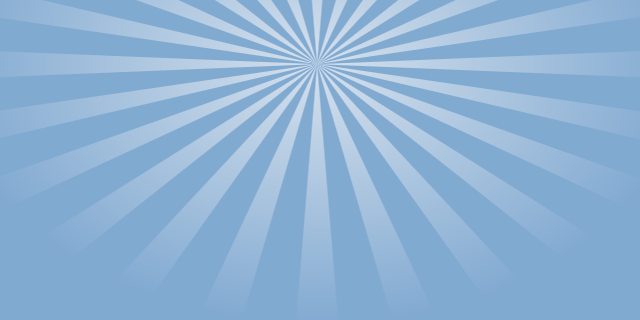
This background is drawn by a WebGL 2 fragment shader. Its source:

```glsl
#version 300 es
precision highp float;

// A pale sunburst on flat blue: evenly spaced rays are drawn around a hub
// in a space squeezed sideways, so the burst becomes a wide ellipse.
// The rays are strongest at the hub and fade linearly to the rim.

uniform vec2 u_resolution;
out vec4 fragColor;

const float TAU = 6.2831853;

const vec3 SKY_BLUE = vec3(0.507, 0.665, 0.820);
const vec3 RAY_WHITE = vec3(1.0, 0.99, 0.985);

const vec2 HUB = vec2(0.4955, 0.7995);  // fraction of the canvas
const float STRETCH = 1.42;             // ellipse width over height
const float RAY_COUNT = 24.0;
const float RAY_FILL = 0.44;            // lit share of each sector
const float RIM_RADIUS = 0.815;         // in canvas heights
const float HUB_OPACITY = 0.67;

// Signed distance to the nearest ray edge, positive inside a ray.
float rayDistance(vec2 p, float count, float fill) {
    float sector = TAU / count;
    float angle = atan(p.y, p.x);
    float offset = abs(fract(angle / sector + 0.5) - 0.5) * sector;
    return length(p) * sin(0.5 * fill * sector - offset);
}

// Antialiased coverage of a signed distance for a given edge width.
float coverage(float dist, float edgeWidth) {
    return clamp(0.5 + dist / edgeWidth, 0.0, 1.0);
}

// Linear fade from the hub to the rim.
float radialFade(vec2 p, float radius) {
    return clamp(1.0 - length(p) / radius, 0.0, 1.0);
}

void main() {
    // Hub-centred coordinates in canvas heights, squeezed to a circle
    vec2 p = (gl_FragCoord.xy - HUB * u_resolution) / u_resolution.y;
    p.x /= STRETCH;

    // Ray mask, with edges about one pixel wide
    float pixel = 1.0 / u_resolution.y;
    float rays = coverage(rayDistance(p, RAY_COUNT, RAY_FILL), pixel);

    // Blend the fading rays over the blue
    float opacity = HUB_OPACITY * rays * radialFade(p, RIM_RADIUS);
    fragColor = vec4(mix(SKY_BLUE, RAY_WHITE, opacity), 1.0);
}
```
